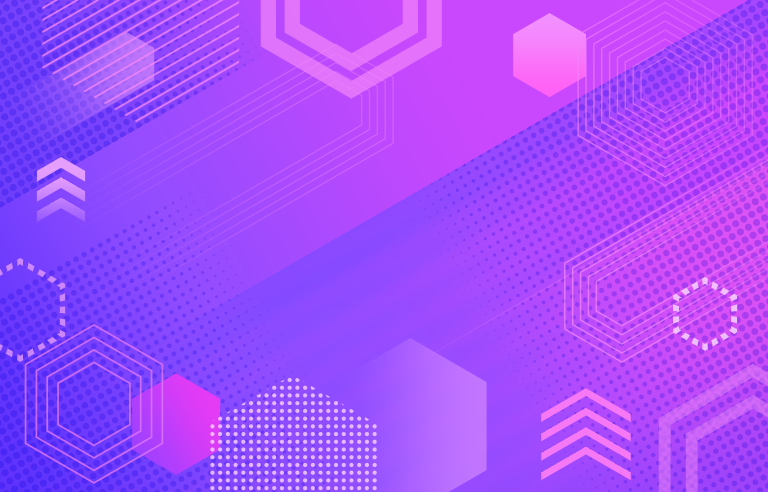
This background is drawn by a WebGL 1 fragment shader. Its source:

```glsl
precision highp float;
// Violet and magenta diagonal bands with halftone dots, hexagons and chevrons.
uniform vec2 u_resolution;

const vec2 ALONG = vec2(0.8660254, 0.5);
const vec2 ACROSS = vec2(-0.5, 0.8660254);
const vec3 BLUE = vec3(0.37, 0.20, 0.99);
const vec3 VIOLET = vec3(0.56, 0.30, 1.0);
const vec3 MAGENTA = vec3(0.79, 0.28, 0.99);
const vec3 PINK = vec3(0.95, 0.52, 0.98);
const vec3 PALE = vec3(0.96, 0.80, 1.0);

// Coverage of a signed distance, with an edge one pixel wide
float fill(float d, float px) { return clamp(0.5 - d / px, 0.0, 1.0); }

// Pointed-top hexagon with apothem r
float hexagon(vec2 p, float r) {
  p = abs(p);
  return max(p.x, dot(p, ALONG.yx)) - r;
}

// Hexagon drawn out along the diagonal from offset a to offset b
float sweptHexagon(vec2 p, float r, float a, float b) {
  return hexagon(p - ALONG * clamp(dot(p, ALONG), a, b), r);
}

// Inward copies of an outline
float outlines(float d, float gap, float count, float width) {
  float k = clamp(floor(0.5 - d / gap), 0.0, count - 1.0);
  return abs(d + k * gap) - 0.5 * width;
}

// Hexagon outline cut into dashes, with one dash on each corner
float dashedHexagon(vec2 p, float r, float width, float count) {
  float sector = 1.0471976;
  float a = mod(atan(p.y, p.x) + 0.5 * sector, sector) - 0.5 * sector;
  float side = r * 1.1547;
  float pitch = side / count;
  float y = r * tan(a) + 0.5 * side;
  float dash = abs(mod(y + 0.5 * pitch, pitch) - 0.5 * pitch) - 0.27 * pitch;
  return max(abs(hexagon(p, r)) - 0.5 * width, dash);
}

// Stack of chevrons below an apex at the origin
float chevrons(vec2 p, float halfWidth, float thick, float gap, float count) {
  float y = -p.y - abs(p.x) * 0.577;
  float k = clamp(floor(y / gap), 0.0, count - 1.0);
  float bar = abs(y - k * gap - 0.5 * thick) - 0.5 * thick;
  return max(bar * 0.866, abs(p.x) - halfWidth);
}

// Grid of round dots
float dots(vec2 p, float gap, float radius) {
  return length(mod(p, gap) - 0.5 * gap) - radius;
}

// Diagonal bands; s runs across them and t along them
vec3 bands(float s, float t, float px) {
  vec3 col = mix(BLUE, VIOLET, smoothstep(0.0, 60.0, t));
  vec3 upper = mix(col, MAGENTA, smoothstep(40.0, 130.0, t));
  upper = mix(upper, vec3(0.42, 0.24, 0.98),
              0.7 * fill(50.0 - s, px) * (1.0 - smoothstep(45.0, 100.0, t)));
  vec3 middle = mix(col, MAGENTA, smoothstep(60.0, 170.0, t));
  float shade = smoothstep(-8.0, 10.5, s) * smoothstep(25.0, 70.0, t);
  middle = mix(middle, vec3(0.48, 0.28, 1.0), 0.5 * shade);
  middle += vec3(0.012, 0.0, 0.0) * sin(s * 0.9);
  vec3 lower = mix(middle, vec3(0.86, 0.32, 0.96), smoothstep(100.0, 160.0, t));
  lower = mix(lower, vec3(0.48, 0.23, 0.98), 0.6 * smoothstep(40.0, 80.0, -s));
  col = mix(middle, upper, fill(10.5 - s, px));
  return mix(col, lower, fill(s + 19.6, px));
}

void main() {
  float px = 100.0 / u_resolution.y;
  vec2 p = gl_FragCoord.xy * px;
  float s = dot(p, ACROSS), t = dot(p, ALONG);
  vec3 col = bands(s, t, px);

  // Halftone corners
  float left = fill(s - 34.0, px) * (1.0 - smoothstep(5.0, 78.0, t));
  float top = fill(50.0 - s, px) * (1.0 - smoothstep(45.0, 100.0, t));
  float right = fill(s - 10.5, px) * smoothstep(90.0, 160.0, t);
  float tone = max(max(left, top), right);
  float halftone = fill(dots(vec2(t, s), 1.9, 0.72 * sqrt(tone)), px);
  col = mix(col, col * vec3(0.72, 0.68, 0.96), halftone * smoothstep(0.0, 0.25, tone) * 0.75);

  // Bright seam and drawn-out outlines
  col = mix(col, PINK, 0.5 * fill(abs(s + 19.6) - 0.15, px) * smoothstep(70.0, 160.0, t));
  float trail = outlines(sweptHexagon(p - vec2(68.3, 77.6), 11.6, -70.0, 0.0), 1.6, 5.0, 0.25);
  col = mix(col, PINK, 0.4 * fill(trail, px) * smoothstep(30.0, 100.0, t));
  trail = outlines(sweptHexagon(p - vec2(126.4, 39.8), 11.6, 0.0, 70.0), 1.6, 5.0, 0.3);
  col = mix(col, PINK, 0.75 * fill(trail, px) * (1.0 - 0.7 * smoothstep(130.0, 170.0, t)));

  // Upper left: fading hexagon and striped hexagon
  float ghost = fill(sweptHexagon(p - vec2(25.7, 87.0), 5.65, -35.0, 0.0), px);
  col = mix(col, vec3(0.86, 0.56, 0.98), 0.65 * ghost * smoothstep(38.0, 72.0, t));
  float stripe = max(abs(mod(s, 2.1) - 1.05) - 0.2, hexagon(p - vec2(28.6, 97.8), 20.0));
  col = mix(col, PINK, 0.8 * fill(stripe, px));

  // Upper right: thick rings, solid hexagon and nested outlines
  float ring = outlines(hexagon(p - vec2(71.4, 101.2), 16.85), 4.85, 2.0, 3.1);
  col = mix(col, PINK, 0.7 * fill(ring, px));
  vec3 rose = mix(vec3(1.0, 0.38, 0.96), vec3(0.95, 0.56, 1.0), smoothstep(80.0, 97.0, p.y));
  col = mix(col, rose, fill(hexagon(p - vec2(111.7, 88.8), 7.4), px));
  float nest = outlines(hexagon(p - vec2(135.2, 82.7), 17.7), 1.6, 9.0, 0.28);
  col = mix(col, PINK, 0.7 * fill(nest, px) * (1.0 - 0.5 * smoothstep(135.0, 175.0, t)));

  // Lower left: solid hexagon and outlines
  vec3 solid = mix(vec3(0.62, 0.25, 1.0), vec3(0.9, 0.23, 0.96), smoothstep(26.0, 48.0, t));
  col = mix(col, solid, fill(hexagon(p - vec2(35.8, 13.8), 8.95), px));
  float frame = outlines(hexagon(p - vec2(19.1, 17.9), 13.9), 2.2, 4.0, 0.35);
  col = mix(col, vec3(0.86, 0.45, 0.96), 0.85 * fill(frame, px));

  // Lower middle: translucent hexagon and dotted hexagon
  float glass = fill(sweptHexagon(p - vec2(83.4, 13.4), 15.5, -20.0, 0.0), px);
  col = mix(col, vec3(0.80, 0.50, 1.0), 0.8 * glass * smoothstep(68.0, 99.0, p.x));
  float beads = max(dots(p, 1.57, 0.42), hexagon(p - vec2(59.4, 3.9), 17.2));
  col = mix(col, PALE, 0.85 * fill(beads, px));

  // Lower right: rings with a fine checker
  ring = outlines(hexagon(p - vec2(153.0, 4.0), 17.9), 5.5, 2.0, 2.4);
  float checker = 0.5 + 0.5 * sin(p.x * 3.5) * sin(p.y * 3.5);
  col = mix(col, vec3(0.88, 0.48, 0.97), fill(ring, px) * (0.5 + 0.2 * checker));

  // Dashed hexagons and chevrons
  col = mix(col, vec3(0.84, 0.56, 0.98), 0.9 * fill(dashedHexagon(p - vec2(4.1, 37.0), 8.6, 1.1, 4.0), px));
  col = mix(col, PALE, 0.9 * fill(dashedHexagon(p - vec2(143.3, 36.2), 5.9, 1.2, 3.0), px));
  float arrows = fill(chevrons(p - vec2(12.4, 68.1), 4.9, 2.2, 4.1, 3.0), px);
  col = mix(col, vec3(0.90, 0.62, 0.99), arrows * smoothstep(50.0, 66.0, p.y));
  arrows = fill(chevrons(p - vec2(119.1, 21.1), 9.1, 1.6, 3.95, 4.0), px);
  col = mix(col, vec3(0.98, 0.48, 0.96), 0.95 * arrows);

  gl_FragColor = vec4(col, 1.0);
}
```
